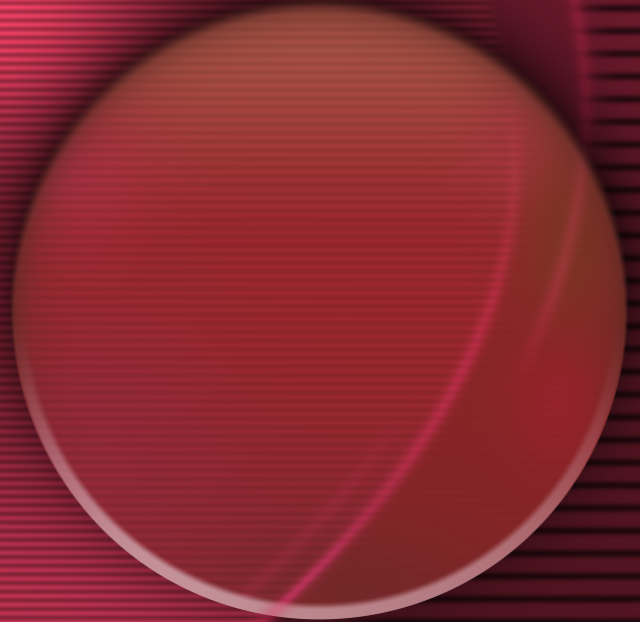
Reproduce this background procedurally as a WebGL 1 fragment shader.

```glsl
precision highp float;
// A large red glass disc over a crimson backdrop of horizontal ribbing.
// Fine ribs on the left meet coarse ribs on the right along a parabolic fold;
// the disc is tinted by soft glows and closed by a pale crescent at its base.

uniform vec2 u_resolution;

// Soft elliptical falloff around a centre.
float glow(vec2 p, vec2 centre, vec2 size) {
  vec2 d = (p - centre) / size;
  return exp(-dot(d, d));
}

// Thin luminous line, given a signed distance and a width.
float streak(float d, float width) {
  return exp(-d * d / (width * width));
}

// Horizontal ribbing from -1 to 1.
float ribs(float y, float count) {
  return cos(6.28318 * y * count);
}

// Signed distance to a sideways parabola, positive on its right.
float foldDistance(vec2 p, vec2 apex, float bend) {
  float dy = p.y - apex.y;
  float slope = 2.0 * bend * dy;
  return (p.x - apex.x + bend * dy * dy) / sqrt(1.0 + slope * slope);
}

vec3 backdrop(vec2 p, float fold, float outerFold, float rim) {
  // Lit left side with fine ribs
  vec3 lit = mix(vec3(0.48, 0.12, 0.19), vec3(0.64, 0.17, 0.27),
                 smoothstep(0.45, 0.0, p.y));
  lit = mix(lit, vec3(0.82, 0.22, 0.34), glow(p, vec2(0.0, 0.96), vec2(0.24, 0.22)));
  lit *= 1.0 + 0.17 * ribs(p.y, 74.0);

  // Shaded right side with coarse ribs, dark grooves between them
  float groove = pow(0.5 + 0.5 * ribs(p.y - 0.036, 28.2), 3.0);
  vec3 shade = mix(vec3(0.33, 0.08, 0.13), vec3(0.42, 0.10, 0.17),
                   smoothstep(0.1, 0.9, p.y));
  shade *= 1.0 - 0.62 * groove * smoothstep(-0.03, 0.06, outerFold);
  shade += vec3(0.13, 0.02, 0.05) * streak(outerFold, 0.012) * smoothstep(0.4, 0.7, p.y);

  vec3 colour = mix(lit, shade, smoothstep(-0.02, 0.02, fold));
  colour += vec3(0.24, 0.04, 0.10) * streak(fold, 0.012) * smoothstep(0.9, 0.0, p.y);

  // Shadow cast around the disc, deepest near its top
  float depth = mix(0.25, 0.68, smoothstep(0.1, 0.8, p.y));
  return colour * (1.0 - depth * exp(-max(rim, 0.0) / 0.055));
}

vec3 glass(vec2 p, float fold, float outerFold, float rim) {
  // Broad tints
  vec3 colour = mix(vec3(0.52, 0.15, 0.19), vec3(0.58, 0.15, 0.17),
                    smoothstep(0.0, 0.5, p.y));
  colour = mix(colour, vec3(0.64, 0.31, 0.26), smoothstep(0.58, 0.94, p.y));
  colour = mix(colour, vec3(0.66, 0.18, 0.26), 0.8 * glow(p, vec2(0.11, 0.71), vec2(0.12, 0.13)));
  colour = mix(colour, vec3(0.56, 0.16, 0.24), 0.6 * glow(p, vec2(0.15, 0.28), vec2(0.20, 0.22)));
  colour = mix(colour, vec3(0.64, 0.20, 0.25), 0.7 * glow(p, vec2(0.81, 0.74), vec2(0.07, 0.09)));

  // Darker strip beyond the fold, with olive and red pools
  float beyond = smoothstep(-0.01, 0.03, fold);
  colour = mix(colour, vec3(0.51, 0.14, 0.14), 0.75 * beyond * smoothstep(0.70, 0.40, p.y));
  colour = mix(colour, vec3(0.47, 0.21, 0.13), 0.85 * glow(p, vec2(0.89, 0.60), vec2(0.08, 0.15)));
  colour = mix(colour, vec3(0.60, 0.13, 0.17), 0.8 * glow(p, vec2(0.88, 0.34), vec2(0.08, 0.10)));
  colour = mix(colour, vec3(0.43, 0.16, 0.16), 0.7 * glow(p, vec2(0.56, 0.05), vec2(0.20, 0.10)));

  // Ribbing seen through the glass
  colour *= 1.0 + 0.045 * ribs(p.y, 74.0) * (1.0 - 0.8 * beyond);

  // Fold lines
  vec3 rose = vec3(0.13, 0.02, 0.09);
  colour += rose * streak(fold, 0.011) * smoothstep(0.95, 0.35, p.y);
  colour += rose * 0.9 * streak(fold, 0.007) * smoothstep(0.2, 0.05, p.y);
  colour += rose * 0.4 * streak(fold + 0.05, 0.012) * smoothstep(0.4, 0.1, p.y);
  colour += rose * 0.8 * streak(outerFold, 0.012) * smoothstep(0.34, 0.55, p.y);

  // Dim olive rim on the upper half and sides
  float edge = exp(rim / 0.028) * smoothstep(0.2, 0.5, p.y);
  return mix(colour, vec3(0.35, 0.17, 0.14), 0.75 * edge);
}

void main() {
  vec2 p = gl_FragCoord.xy / u_resolution * vec2(1.0, 0.971);
  float pixel = 1.0 / u_resolution.x;

  vec2 offset = p - vec2(0.499, 0.485);
  float radius = length(offset);
  float rim = radius - 0.480;
  float fold = foldDistance(p, vec2(0.805, 0.72), 0.76);
  float outerFold = foldDistance(p, vec2(0.915, 0.80), 0.60);

  // Disc edge: crisp below, soft above
  float softness = pixel + 0.014 * smoothstep(0.3, 0.9, p.y);
  float inside = 1.0 - smoothstep(-softness, softness, rim);
  vec3 colour = mix(backdrop(p, fold, outerFold, rim),
                    glass(p, fold, outerFold, rim), inside);

  // Pale crescent along the base, widest at the bottom
  vec2 facing = offset / max(radius, 0.001);
  float low = smoothstep(0.0, -0.95, facing.y);
  float band = smoothstep(-0.027, -0.013, rim)
             * (1.0 - smoothstep(-0.008 + 0.008 * low, 0.002, rim));
  float strength = band * low * (0.80 - 0.22 * facing.x);
  vec3 pale = mix(vec3(0.80, 0.62, 0.65), vec3(0.80, 0.36, 0.47), 0.6 * streak(fold, 0.014));
  gl_FragColor = vec4(mix(colour, pale, strength), 1.0);
}
```
